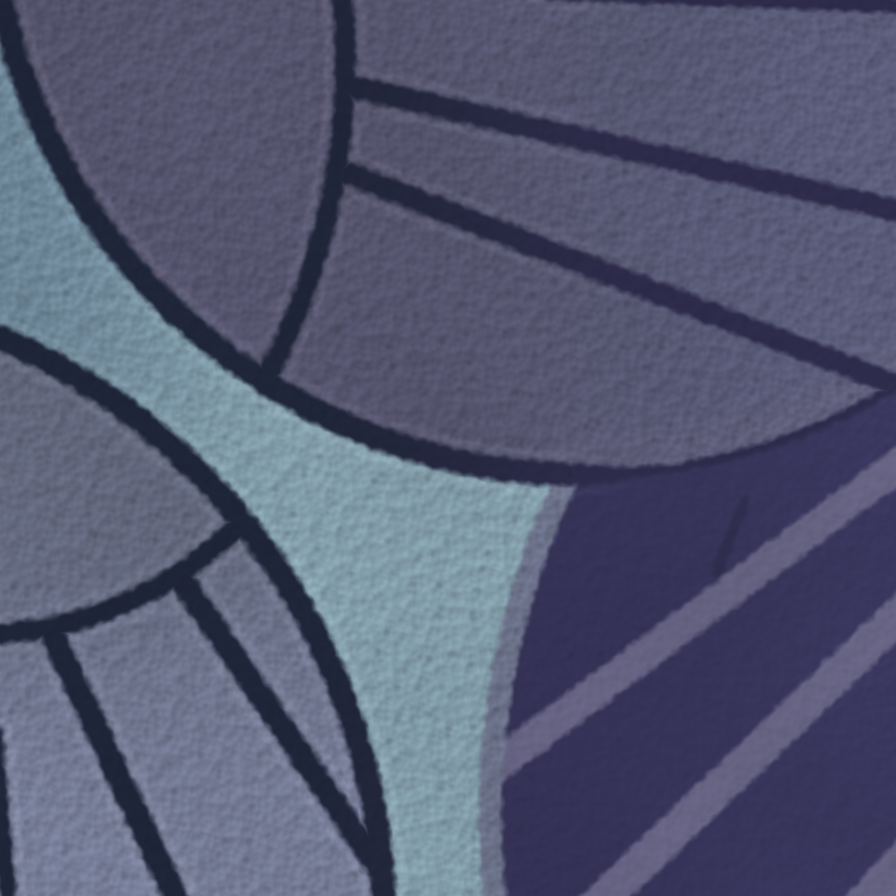
Reproduce this pattern procedurally as a Shadertoy shader.

```glsl
#define SOFT 0.0035
#define OUTLINE 0.0135
#define RIB 0.0115
#define GRAIN 0.17
#define WOBBLE 0.0022
#define INK vec3(0.12, 0.145, 0.22)
#define VIOLET vec3(0.205, 0.195, 0.335)
#define PLUM vec3(0.335, 0.33, 0.43)
#define SLATE vec3(0.43, 0.455, 0.55)
#define TEAL vec3(0.51, 0.615, 0.665)
#define LILAC vec3(0.40, 0.385, 0.51)

vec2 hash2(vec2 cell) {
    vec3 q = fract(cell.xyx * vec3(0.1031, 0.103, 0.0973));
    q += dot(q, q.yzx + 33.33);
    return fract((q.xx + q.yz) * q.zy);
}

// Distance to the nearest scattered cell point
float cellular(vec2 p) {
    vec2 cell = floor(p), f = fract(p);
    float nearest = 2.0;
    for (int y = -1; y <= 1; y++)
        for (int x = -1; x <= 1; x++) {
            vec2 o = vec2(x, y);
            vec2 d = o + hash2(cell + o) - f;
            nearest = min(nearest, dot(d, d));
        }
    return sqrt(nearest);
}

float plaster(vec2 p) {
    return 0.6 * cellular(p * 46.0) + 0.4 * cellular(p * 105.0 + 7.0);
}

float circle(vec2 p, vec2 center, float radius) {
    return length(p - center) - radius;
}

float segment(vec2 p, vec2 a, vec2 b) {
    vec2 d = b - a;
    return length(p - a - d * clamp(dot(p - a, d) / dot(d, d), 0.0, 1.0));
}

float fill(float d) {
    float w = SOFT + 0.7 / iResolution.y;
    return 1.0 - smoothstep(-w, w, d);
}

void mainImage(out vec4 fragColor, in vec2 fragCoord) {
    vec2 uv = fragCoord / iResolution.xy;
    vec2 rough = vec2(cellular(uv * 75.0), cellular(uv * 75.0 + 31.0)) - 0.5;
    vec2 p = uv + WOBBLE * 2.0 * rough;

    // Large arcs
    float upper = circle(p, vec2(0.651, 1.133), 0.663);
    float upperRib = circle(p, vec2(-0.383, 0.935), 0.768);
    float lower = circle(p, vec2(-0.279, -0.027), 0.707);
    float lowerRib = circle(p, vec2(-0.026, 0.703), 0.411);
    float rim = circle(p, vec2(1.423, 0.089), 0.889);

    // Teal band, rim and striped dark field
    vec3 color = mix(TEAL * vec3(0.82, 0.84, 0.88), TEAL, smoothstep(0.0, 0.5, p.x - 0.4 * p.y + 0.3));
    color = mix(color, SLATE * 0.97, fill(rim));
    vec3 field = mix(VIOLET, VIOLET * 1.1, smoothstep(0.6, 1.0, p.x));
    field *= 1.0 - 0.14 * fill(segment(p, vec2(0.83, 0.44), vec2(0.80, 0.36)) - 0.006);
    float stripes = segment(p, vec2(0.54, 0.135), vec2(1.06, 0.524)) - 0.018;
    stripes = min(stripes, segment(p, vec2(0.625, -0.05), vec2(1.06, 0.368)) - 0.020);
    stripes = min(stripes, segment(p, vec2(0.92, -0.065), vec2(1.06, 0.089)) - 0.026);
    field = mix(field, LILAC, fill(stripes));
    color = mix(color, field, fill(rim + 0.026));

    // Petal faces
    vec3 upperFace = mix(PLUM, PLUM * vec3(1.05, 1.09, 1.1), smoothstep(0.35, 1.0, p.x));
    upperFace = mix(upperFace, PLUM * 1.12, smoothstep(0.08, 0.0, -upper) * smoothstep(0.5, 0.9, p.x));
    color = mix(color, upperFace, fill(upper));
    vec3 lowerFace = mix(SLATE * 1.07, SLATE * 0.88, smoothstep(0.05, 0.5, p.y));
    color = mix(color, lowerFace, fill(lower));

    // Veins stay inside their petals
    float upperVeins = segment(p, vec2(0.397, 0.902), vec2(1.05, 0.754)) - 0.0125;
    upperVeins = min(upperVeins, segment(p, vec2(0.391, 0.805), vec2(1.05, 0.551)) - 0.0125);
    upperVeins = min(upperVeins, segment(p, vec2(0.61, 1.009), vec2(1.05, 0.992)) - 0.009);
    upperVeins = max(min(upperVeins, abs(upperRib) - RIB), upper);

    float lowerVeins = segment(p, vec2(0.059, 0.290), vec2(0.218, -0.05)) - 0.0135;
    lowerVeins = min(lowerVeins, segment(p, vec2(0.202, 0.353), vec2(0.425, 0.027)) - 0.0135);
    lowerVeins = min(lowerVeins, segment(p, vec2(-0.006, 0.18), vec2(0.013, -0.05)) - 0.009);
    lowerVeins = max(min(lowerVeins, abs(lowerRib) - RIB), lower);

    // Ink, with a pale ridge along its sides
    float taper = smoothstep(0.6, 0.75, p.x);
    float ink = min(upperVeins, abs(upper) - mix(OUTLINE, 0.005, taper));
    ink = min(ink, min(lowerVeins, abs(lower) - OUTLINE));
    float ridge = (ink - 0.008) / 0.004;
    color += 0.035 * exp(-ridge * ridge) * (1.0 - taper);
    vec3 inkColor = mix(INK, VIOLET * 0.87, smoothstep(0.3, 0.75, p.x));
    color = mix(color, inkColor, fill(ink));

    // Plaster relief, pits and broad shading
    float relief = plaster(uv) - plaster(uv + vec2(-0.003, 0.004));
    float pits = smoothstep(0.24, 0.04, cellular(uv * 38.0 + 12.0));
    float cloud = sin(uv.x * 13.0 + 2.0 * sin(uv.y * 9.0)) * sin(uv.y * 11.0 + uv.x * 5.0);
    float bare = 1.0 - 0.6 * fill(ink);
    bare *= 1.0 - 0.6 * fill(max(rim + 0.026, -upper));
    color *= 1.0 + bare * (GRAIN * 1.6 * relief - 0.07 * pits) + 0.02 * cloud;
    fragColor = vec4(clamp(color, 0.0, 1.0), 1.0);
}
```
